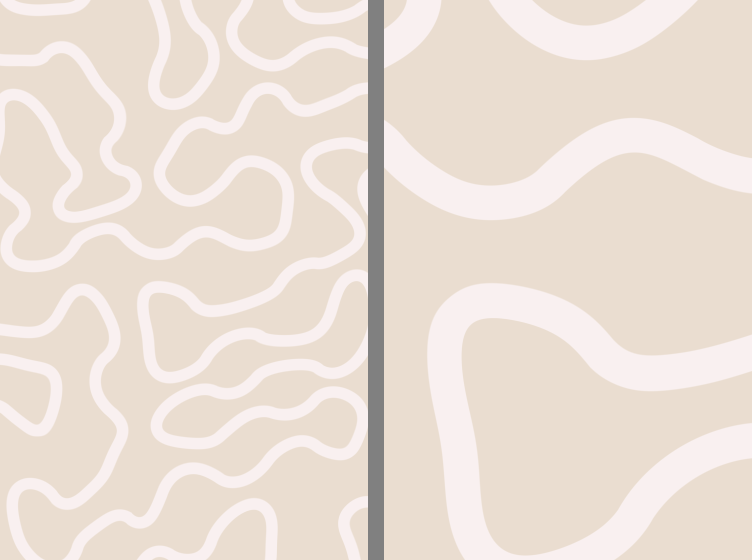
Left: the whole. Right: its middle third, enlarged.
This pattern is drawn by a Shadertoy shader. Its source:

```glsl
// Pale, even-width meandering ribbons on a flat beige ground.
// Random quarter-arc tiles join into curves that never cross; gradient noise
// bends the plane, and dividing by the slope keeps the ribbon width constant.

#define TILE_SIZE    0.198
#define RIBBON_WIDTH 0.0315
#define GRID_ANGLE   0.62
#define BEND_LARGE   0.85
#define BEND_SMALL   0.30
#define SEED         vec2(37.0, 61.0)
#define GROUND_COLOR vec3(0.918, 0.867, 0.816)
#define RIBBON_COLOR vec3(0.976, 0.942, 0.940)

vec2 hash2(vec2 cell) {
    vec3 h = fract((cell + SEED).xyx * vec3(0.1031, 0.1030, 0.0973));
    h += dot(h, h.yzx + 33.33);
    return fract((h.xx + h.yz) * h.zy);
}

// Gradient noise, roughly -0.7 to 0.7
float cornerRamp(vec2 cell, vec2 offset) {
    float angle = 6.2832 * hash2(cell).x;
    return dot(vec2(cos(angle), sin(angle)), offset);
}

float gradientNoise(vec2 p) {
    vec2 cell = floor(p), f = fract(p), e = vec2(1.0, 0.0);
    vec2 u = f * f * f * (f * (f * 6.0 - 15.0) + 10.0);
    float low  = mix(cornerRamp(cell, f), cornerRamp(cell + e, f - e), u.x);
    float high = mix(cornerRamp(cell + e.yx, f - e.yx), cornerRamp(cell + 1.0, f - 1.0), u.x);
    return mix(low, high, u.y);
}

vec2 noisePair(vec2 p) {
    return vec2(gradientNoise(p), gradientNoise(p + vec2(19.3, 47.7)));
}

// Does the tile curve around its lower-left and upper-right corners?
bool risingTile(vec2 cell) {
    return hash2(cell).y < 0.5;
}

// Same choice, but one tile is turned wherever four would close a small circle
bool openTile(vec2 cell) {
    bool closed = risingTile(cell - 1.0)
        && !risingTile(cell - vec2(1.0, 0.0))
        && !risingTile(cell - vec2(0.0, 1.0));
    return risingTile(cell) && !closed;
}

// Distance to the nearest arc, in tile units
float arcDistance(vec2 p) {
    vec2 f = fract(p);
    if (!openTile(floor(p))) f.x = 1.0 - f.x;
    if (f.x + f.y > 1.0) f = 1.0 - f;
    return abs(length(f) - 0.5);
}

// Rotated and bent tiling
float bentArcs(vec2 p) {
    float c = cos(GRID_ANGLE), s = sin(GRID_ANGLE);
    vec2 q = mat2(c, s, -s, c) * p / TILE_SIZE + 20.0;
    vec2 bend = BEND_LARGE * noisePair(q * 0.42)
              + BEND_SMALL * noisePair(q * 0.95 + 8.6);
    return arcDistance(q + bend);
}

void mainImage(out vec4 fragColor, in vec2 fragCoord) {
    vec2 p = fragCoord / iResolution.x;
    float pixel = 1.0 / iResolution.x;

    // Turn the field value into a true distance using its local slope
    vec2 stepX = vec2(0.001, 0.0);
    float field = bentArcs(p);
    vec2 slope = vec2(bentArcs(p + stepX), bentArcs(p + stepX.yx)) - field;
    float steepness = max(length(slope) / stepX.x, 0.35 / TILE_SIZE);
    float edge = field / steepness - 0.5 * RIBBON_WIDTH;

    float ribbon = 1.0 - smoothstep(-0.8 * pixel, 0.8 * pixel, edge);
    fragColor = vec4(mix(GROUND_COLOR, RIBBON_COLOR, ribbon), 1.0);
}
```
